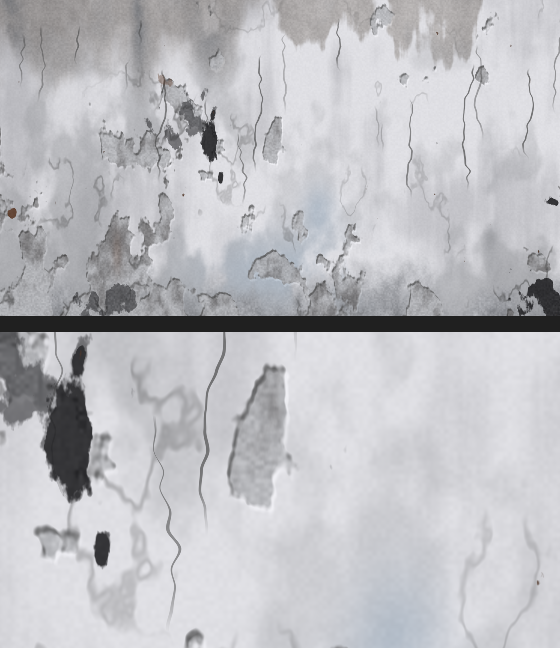
Top: the whole. Bottom: its middle third, enlarged.
Reproduce this texture procedurally as a WebGL 1 fragment shader.

```glsl
precision highp float;
// Weathered wall: white paint over grey plaster, stained by damp from above.
// Layered fbm masks give stains, worn areas and flakes; offset samples of the
// flake mask give shaded rims, and a loop draws the long hairline cracks.
uniform vec2 u_resolution;

const vec3 PAINT = vec3(0.875, 0.875, 0.893);
const vec3 CHALK = vec3(0.765, 0.765, 0.785);
const vec3 DAMP = vec3(0.625, 0.61, 0.605);
const vec3 PLASTER = vec3(0.67, 0.675, 0.69);
const vec3 DARK_PLASTER = vec3(0.45, 0.445, 0.45);
const vec3 BLUE_WASH = vec3(0.66, 0.71, 0.765);
const vec3 SOOT = vec3(0.15, 0.15, 0.16);
const vec3 RUST = vec3(0.36, 0.23, 0.16);

float hash(vec2 p) {
  vec3 q = fract(p.xyx * 0.1031);
  q += dot(q, q.yzx + 33.33);
  return fract((q.x + q.y) * q.z);
}

float noise(vec2 p) {
  vec2 i = floor(p), f = fract(p);
  f = f * f * (3.0 - 2.0 * f);
  return mix(mix(hash(i), hash(i + vec2(1.0, 0.0)), f.x),
             mix(hash(i + vec2(0.0, 1.0)), hash(i + 1.0), f.x), f.y);
}

float fbm(vec2 p) {
  float sum = 0.0, amp = 0.516;
  for (int i = 0; i < 5; i++) {
    sum += amp * noise(p);
    p = mat2(0.8, 0.6, -0.6, 0.8) * p * 2.03 + 17.3;
    amp *= 0.5;
  }
  return sum;
}

// Soft elliptical spot, 1 at its centre
float blob(vec2 p, vec2 centre, vec2 radius) {
  vec2 d = (p - centre) / radius;
  return exp(-dot(d, d));
}

// Falls from 1 to 0 as v goes from a to b
float fall(float a, float b, float v) { return 1.0 - smoothstep(a, b, v); }

// How badly the paint has decayed in each region
float decay(vec2 p) {
  float d = 0.8 * fall(0.0, 0.42, p.y);
  d += 0.5 * fall(0.3, 0.9, p.x) * fall(0.6, 0.85, p.y);
  d += 0.5 * blob(p, vec2(0.58, 0.58), vec2(0.17, 0.15));
  d += 0.25 * blob(p, vec2(0.9, 0.56), vec2(0.15, 0.07));
  return d + 0.35 * smoothstep(1.5, 1.75, p.x) * fall(0.2, 0.75, p.y);
}

// 1 where paint has flaked off
float flaked(vec2 p, float damage, float broad) {
  float field = fbm(p * vec2(12.0, 8.0) + 3.7) + 0.3 * (broad - 0.5);
  return smoothstep(-0.02, 0.025, field + 0.24 * damage - 0.75);
}

// Ragged dark mark inside an ellipse
float mark(vec2 p, vec2 centre, vec2 radius, float grit) {
  return smoothstep(0.0, 0.09, grit - 0.85 + 0.6 * blob(p, centre, radius));
}

// Long, mostly vertical cracks
float hairlines(vec2 p, float px) {
  float ink = 0.0;
  for (int i = 0; i < 18; i++) {
    float k = float(i);
    float top = mix(0.5, 0.95, hash(vec2(k, 2.0)));
    float bottom = top - mix(0.1, 0.42, hash(vec2(k, 5.0)));
    float x = (k + hash(vec2(k, 9.0))) * 0.1 + 0.12 * (hash(vec2(k, 14.0)) - 0.5) * (p.y - top);
    x += 0.035 * (noise(vec2(p.y * 9.0, k * 7.0)) - 0.5) + 0.013 * (noise(vec2(p.y * 48.0, k)) - 0.5);
    float width = 0.0015 * noise(vec2(p.y * 22.0, k * 3.0));
    float span = smoothstep(bottom, bottom + 0.07, p.y) * fall(top - 0.03, top, p.y);
    float line = fall(width, width + px, abs(p.x - x)) * span;
    ink = max(ink, line * mix(0.3, 0.85, hash(vec2(k, 21.0))));
  }
  return ink;
}

void main() {
  float px = 1.0 / u_resolution.y;
  vec2 p = gl_FragCoord.xy * px;
  float damage = decay(p);
  float broad = fbm(p * 3.0 + 8.0);
  float rough = fbm(p * vec2(9.0, 6.0) + 41.0);
  float grit = fbm(p * vec2(34.0, 20.0) + 5.0);
  float streak = fbm(vec2(p.x * 15.0, p.y * 1.5) + 60.0);

  // Mottled paint with faint vertical runs
  vec3 col = mix(CHALK, PAINT, smoothstep(0.3, 0.52, 0.6 * broad + 0.4 * streak));
  col -= 0.035 * fall(0.0, 0.8, p.x);

  // Damp top: soft on the left, scalloped in the middle, clean at the right
  float edge = mix(0.8, 0.88, smoothstep(0.7, 0.95, p.x)) + 0.4 * smoothstep(1.48, 1.62, p.x);
  edge += 0.16 * blob(p, vec2(0.79, 0.9), vec2(0.07, 0.3));
  float soft = mix(0.12, 0.025, smoothstep(0.65, 0.95, p.x));
  float rise = p.y - edge + 0.35 * (rough - 0.5) + 0.35 * (streak - 0.5);
  float damp = smoothstep(-soft, soft, rise);
  col = mix(col, DAMP + 0.22 * (broad - 0.45) + 0.1 * (grit - 0.5), 0.88 * damp);

  // Dirty runs
  float runs = blob(p, vec2(0.44, 0.96), vec2(0.022, 0.2)) + blob(p, vec2(0.66, 1.0), vec2(0.05, 0.2));
  runs += blob(p, vec2(0.03, 0.95), vec2(0.04, 0.13)) * 1.6 + 0.7 * blob(p, vec2(1.55, 0.35), vec2(0.025, 0.2));
  col = mix(col, vec3(0.43, 0.44, 0.46), clamp(runs * smoothstep(0.3, 0.7, rough) * 0.9, 0.0, 0.85));

  // Worn, half-transparent areas and blue wash
  float worn = smoothstep(0.48, 0.7, rough + 0.16 * damage - 0.03);
  col = mix(col, PLASTER - 0.08 * grit, worn * (0.3 + 0.5 * min(damage, 1.0)));
  float blue = blob(p, vec2(0.9, 0.14), vec2(0.28, 0.12)) + blob(p, vec2(1.01, 0.33), vec2(0.05, 0.08));
  col = mix(col, BLUE_WASH, min(blue, 1.0) * smoothstep(0.38, 0.62, rough) * 0.75);
  float dirt = fall(0.0, 0.16, p.y + 0.3 * (rough - 0.5));
  col = mix(col, vec3(0.55, 0.56, 0.58) + 0.4 * (grit - 0.5), 0.7 * dirt);

  // Flakes, with shade under the paint rim and a lit upper rim
  float bare = flaked(p, damage, broad);
  float above = flaked(p + vec2(-0.003, 0.006), damage, broad);
  vec3 ground = mix(DARK_PLASTER, PLASTER + 0.03, smoothstep(0.33, 0.6, 0.5 * grit + 0.5 * broad));
  col = mix(col, ground, bare * 0.85);
  col = mix(col, vec3(0.25), bare * (1.0 - above) * 0.6);
  col += 0.06 * (1.0 - bare) * above;

  // Hairlines and short curled cracks
  float curl = fall(0.0, 0.028, abs(fbm(p * vec2(8.0, 5.0) + 31.0) - 0.5));
  curl *= smoothstep(0.5, 0.68, noise(p * 7.0 + 12.0)) * (0.2 + 0.4 * min(damage, 1.0));
  col = mix(col, vec3(0.28), max(curl, hairlines(p, px)) * 0.85);

  // Soot marks and rust
  float soot = mark(p, vec2(0.665, 0.56), vec2(0.032, 0.08), grit);
  soot = max(soot, mark(p, vec2(0.7, 0.435), vec2(0.015, 0.025), grit));
  soot = max(soot, mark(p, vec2(1.72, 0.05), vec2(0.12, 0.08), grit));
  soot = max(soot, mark(p, vec2(1.74, 0.36), vec2(0.035, 0.018), grit));
  soot = max(soot, 0.65 * mark(p, vec2(0.36, 0.05), vec2(0.13, 0.06), grit));
  soot = max(soot, 0.6 * mark(p, vec2(0.58, 0.6), vec2(0.15, 0.13), grit - 0.13));
  col = mix(col, SOOT, soot * 0.92);
  float rust = mark(p, vec2(0.04, 0.325), vec2(0.02, 0.025), grit);
  rust += 0.25 * blob(p, vec2(0.37, 0.2), vec2(0.015, 0.06)) + 0.4 * mark(p, vec2(0.53, 0.745), vec2(0.04), grit);
  col = mix(col, RUST, min(rust, 0.9));

  // Fine grain, stronger on bare plaster
  float grain = noise(p * 210.0) - 0.5;
  col += grain * mix(0.025, 0.09, max(max(bare, dirt), 0.5 * damp));
  gl_FragColor = vec4(clamp(col, 0.0, 1.0), 1.0);
}
```
